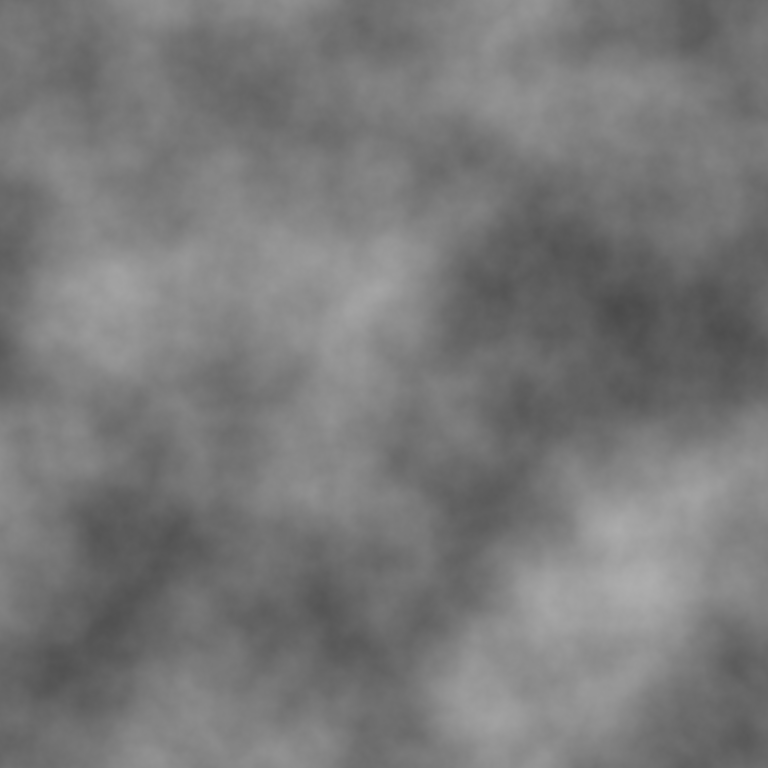
Write a Shadertoy shader that draws this texture.

```glsl
// Soft grey cloud texture that tiles in both directions.
// Octaves of wrapping gradient noise are summed, each with twice
// the frequency and half the strength of the one before.

// Integer hash (PCG style): one random pair in 0..1 per lattice cell and seed
vec2 hash2(vec2 cell, int seed) {
    uvec2 v = uvec2(cell) + uvec2(seed * 131, seed * 373 + 17);
    v = v * 1664525u + 1013904223u;
    v.x += v.y * 1664525u;
    v.y += v.x * 1664525u;
    v ^= v >> 16u;
    v.x += v.y * 1664525u;
    v.y += v.x * 1664525u;
    v ^= v >> 16u;
    return vec2(v & 65535u) / 65535.0;
}

// Slope contribution of one lattice corner, wrapped to the period
float cornerSlope(vec2 cell, vec2 toPoint, float period, int seed) {
    vec2 direction = normalize(hash2(mod(cell, period), seed) - 0.4999);
    return dot(direction, toPoint);
}

// Gradient noise that repeats after a whole number of cells
float tileNoise(vec2 p, float period, int seed) {
    vec2 cell = floor(p);
    vec2 f = p - cell;
    vec2 blend = f * f * f * (f * (f * 6.0 - 15.0) + 10.0);
    vec2 right = vec2(1.0, 0.0);
    vec2 up = vec2(0.0, 1.0);
    float low = mix(cornerSlope(cell, f, period, seed),
                    cornerSlope(cell + right, f - right, period, seed), blend.x);
    float high = mix(cornerSlope(cell + up, f - up, period, seed),
                     cornerSlope(cell + 1.0, f - 1.0, period, seed), blend.x);
    return mix(low, high, blend.y);
}

// Octave sum; each layer is shifted so that the lattices do not line up
float clouds(vec2 uv) {
    float sum = 0.0;
    float strength = 1.0;
    float period = 3.0;
    for (int octave = 0; octave < 7; octave++) {
        vec2 shift = vec2(0.37, 0.71) * float(octave + 1);
        sum += strength * tileNoise(uv * period + shift, period, octave + 5);
        strength *= 0.5;
        period *= 2.0;
    }
    return sum;
}

void mainImage(out vec4 fragColor, in vec2 fragCoord) {
    vec2 uv = fragCoord / iResolution.xy;
    float grey = 0.473 + 0.305 * clouds(uv);
    fragColor = vec4(vec3(clamp(grey, 0.26, 0.7)), 1.0);
}
```
